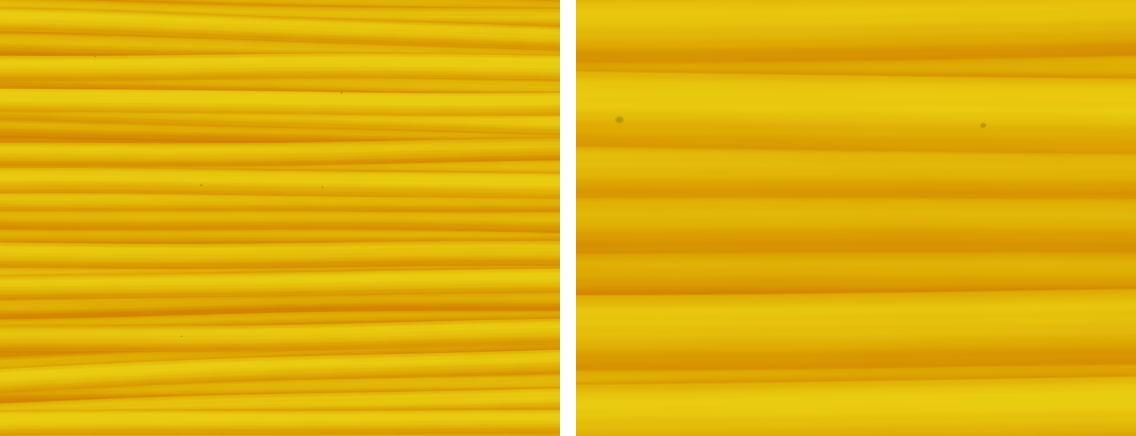
Left: the whole. Right: its middle third, enlarged.
Write a Shadertoy shader that draws this texture.

```glsl
// Glossy yellow plastic strands wound side by side, about twenty-five down the canvas.
// Strands are painted from rear to front in a shuffled order; each shades the
// ones behind it, then adds a rounded profile with faint streaks.

const int STRANDS = 29;          // prime, so cubing modulo it shuffles the slots
const float SPACING = 0.039;     // distance between strand centres
const float RADIUS = 0.0265;     // wider than half the spacing, so strands overlap

const vec3 CREVICE = vec3(0.81, 0.46, 0.0);
const vec3 AMBER   = vec3(0.863, 0.65, 0.005);
const vec3 LEMON   = vec3(0.915, 0.8, 0.065);

float hash(float n) {
    return fract(sin(n * 12.9898 + 4.1) * 43758.5);
}

vec2 hash2(vec2 cell) {
    float n = dot(cell, vec2(17.0, 59.0));
    return vec2(hash(n), hash(n + 7.3));
}

// Height of a strand's axis at x, measured from the canvas middle
float strandCentre(float slot, float x) {
    float base = (slot - 1.2) * SPACING;
    float jitter = (hash(slot) - 0.5) * 0.01;
    float tilt = 2.0 * hash(slot + 31.0) - 1.0;
    float slope = 0.045 * (0.45 - base) + 0.018 * tilt + 0.022 * tilt * tilt * tilt;
    float phase = 6.283 * hash(slot + 57.0);
    float bend = 0.004 * sin(2.6 * x + phase) + 0.0015 * sin(5.3 * x + 2.0 * phase);
    return base + jitter + slope * x + bend;
}

// Brightness across a strand: n runs from -1 (lower rim) to 1 (upper rim)
float strandTone(float n, float rank) {
    float underside = 1.0 - smoothstep(-1.05, 0.3, n);
    float upperRim = smoothstep(0.55, 1.0, n);
    return mix(0.66, 1.08, rank) - 0.6 * underside - 0.3 * upperRim;
}

// Fine lengthwise streaks from layered sines
float streaks(float n, float x, float seed) {
    float drift = 0.6 * sin(3.1 * x + seed);
    return 0.025 * sin(8.0 * n + drift + seed)
         + 0.02 * sin(19.0 * n - 1.7 * drift + 2.3 * seed);
}

// Soft shadow beside a strand, longer on the lower side, plus a thin dark seam
float contactShadow(float offset, float radius) {
    float gap = max(abs(offset) - radius, 0.0);
    float below = step(offset, 0.0);
    float reach = mix(0.005, 0.011, below);
    float seam = 0.26 * exp(-gap / 0.0022);
    return mix(0.2, 0.34, below) * exp(-gap / reach) + seam;
}

// Sparse dust specks, one candidate per cell
float specks(vec2 p, float cells, float amount) {
    vec2 q = p * cells;
    vec2 cell = floor(q);
    vec2 rnd = hash2(cell);
    vec2 offset = fract(q) - mix(vec2(0.2), vec2(0.8), rnd);
    float present = step(1.0 - amount, hash(dot(cell, vec2(3.7, 11.9))));
    float size = mix(0.012, 0.022, rnd.x);
    return present * (1.0 - smoothstep(size * 0.3, size, length(offset * vec2(0.8, 1.0))));
}

vec3 plastic(float tone) {
    float t = clamp(tone, 0.0, 1.0);
    return t < 0.5 ? mix(CREVICE, AMBER, t * 2.0) : mix(AMBER, LEMON, t * 2.0 - 1.0);
}

void mainImage(out vec4 fragColor, in vec2 fragCoord) {
    vec2 p = fragCoord / iResolution.y;
    float x = p.x - 0.5 * iResolution.x / iResolution.y;
    float soft = max(1.0 / iResolution.y, 0.0012);
    float tone = 0.35;

    // Strands, rear to front
    for (int k = 0; k < STRANDS; k++) {
        float slot = float((k * k * k) % STRANDS);
        float rank = float(k) / float(STRANDS - 1);
        float radius = RADIUS * mix(0.92, 1.1, hash(slot + 83.0));
        float offset = p.y - strandCentre(slot, x);
        float n = clamp(offset / radius, -1.0, 1.0);
        float cover = 1.0 - smoothstep(radius - soft, radius + soft, abs(offset));
        float surface = strandTone(n, rank) + streaks(n, x, slot * 2.4);
        surface += 0.05 * sin(2.2 * x + slot * 1.9);
        tone *= 1.0 - contactShadow(offset, radius);
        tone = mix(tone, surface, cover);
    }

    // Mottling and dust
    tone += 0.012 * sin(37.0 * p.x + 5.0 * sin(23.0 * p.y)) * sin(61.0 * p.y + 9.0 * p.x);
    vec3 color = plastic(tone);
    color *= 1.0 - 0.18 * specks(p, 6.0, 0.08);
    fragColor = vec4(color, 1.0);
}
```
